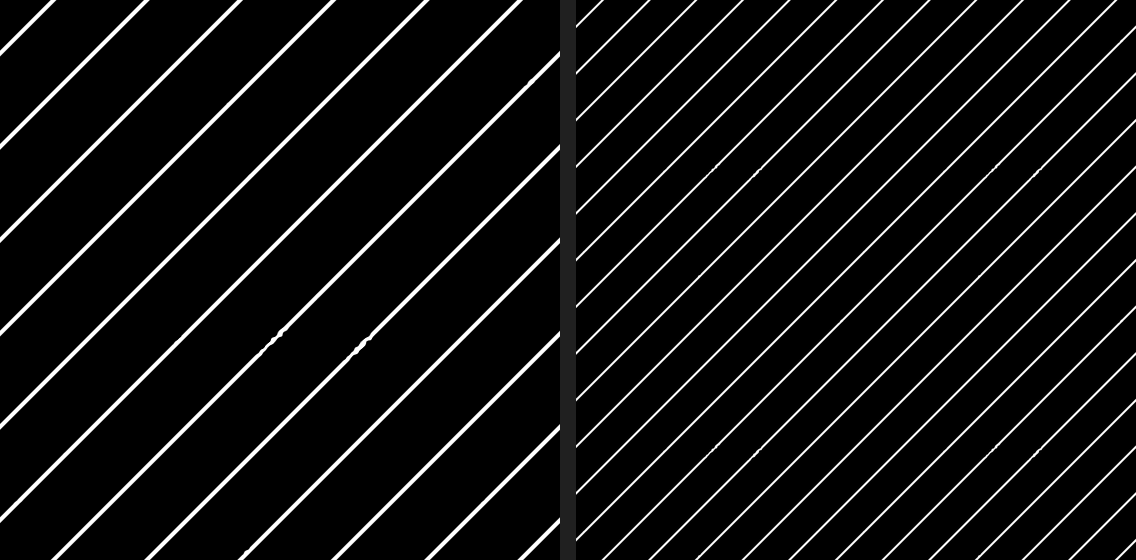
Left: one tile. Right: repeated 2 by 2.
Give the GLSL for this pattern, as a WebGL 2 fragment shader.

```glsl
#version 300 es
precision highp float;
// Thin white diagonal lines on black, with a few rough nicks; tiles seamlessly.

#define REPEATS 6.0         // lines across and down
#define PHASE 0.574         // offset of the first line, in repeats
#define LINE_WIDTH 0.0074   // measured across the line
#define WIDTH_VARIATION 0.0004
#define WEAR_CENTER vec2(0.56, 0.385)
#define WEAR_RADIUS vec2(0.14, 0.035)
#define WEAR_DEPTH 0.0045
#define WEAR_CELLS 96.0     // whole number, so the noise wraps
#define SPECK_CELLS 24.0
#define LINE_COLOR vec3(1.0)
#define GROUND_COLOR vec3(0.0)

uniform vec2 u_resolution;
out vec4 fragColor;

float hash(vec2 p) {
    return fract(sin(dot(p, vec2(127.1, 311.7))) * 43758.5);
}

// Unit gradient of a lattice point, wrapped to the period
vec2 gradient(vec2 cell, float period) {
    float angle = 6.28319 * hash(mod(cell, period));
    return vec2(cos(angle), sin(angle));
}

// Gradient noise that repeats after a whole number of cells
float wrappedNoise(vec2 p, float period) {
    vec2 cell = floor(p);
    vec2 f = p - cell;
    vec2 blend = f * f * f * (f * (f * 6.0 - 15.0) + 10.0);
    vec2 e = vec2(1.0, 0.0);
    float a = dot(gradient(cell, period), f);
    float b = dot(gradient(cell + e.xy, period), f - e.xy);
    float c = dot(gradient(cell + e.yx, period), f - e.yx);
    float d = dot(gradient(cell + e.xx, period), f - e.xx);
    return mix(mix(a, b, blend.x), mix(c, d, blend.x), blend.y);
}

// Where the lines are rough: one soft patch and rare specks
float wearMask(vec2 uv) {
    vec2 offset = fract(uv - WEAR_CENTER + 0.5) - 0.5;
    float patchMask = 1.0 - smoothstep(0.7, 1.0, length(offset / WEAR_RADIUS));
    float specks = smoothstep(0.46, 0.54, wrappedNoise(uv * SPECK_CELLS, SPECK_CELLS));
    return max(patchMask, 0.6 * specks);
}

void main() {
    vec2 uv = gl_FragCoord.xy / u_resolution;
    float pixel = 1.0 / min(u_resolution.x, u_resolution.y);

    // Signed distance across the nearest diagonal
    float s = (uv.x - uv.y) * REPEATS - PHASE;
    float index = floor(s + 0.5);
    float across = (s - index) / (REPEATS * sqrt(2.0));

    // Roughen the worn stretches
    across += WEAR_DEPTH * wearMask(uv) * wrappedNoise(uv * WEAR_CELLS, WEAR_CELLS);

    // Slight change of width from line to line
    float variation = hash(vec2(mod(index, REPEATS), 7.0)) - 0.5;
    float halfWidth = 0.5 * (LINE_WIDTH + WIDTH_VARIATION * variation);

    float edge = abs(across) - halfWidth;
    float ink = 1.0 - smoothstep(-0.7 * pixel, 0.7 * pixel, edge);
    fragColor = vec4(mix(GROUND_COLOR, LINE_COLOR, ink), 1.0);
}
```
